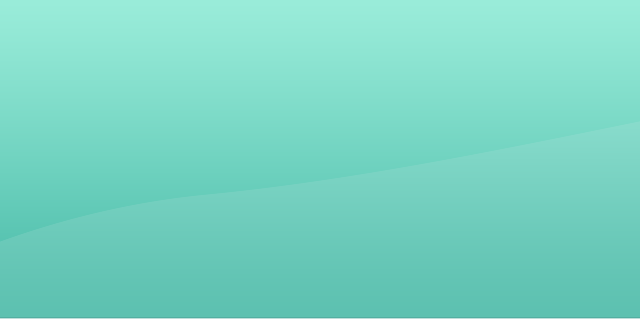
Write a Shadertoy shader that draws this background.

```glsl
// A calm mint backdrop: a vertical gradient with a paler hill rising to the right.
// The hill's crest is two joined polynomials, and its fill has its own gradient.
// A thin white border with a dark rim runs along the bottom edge.

// Height of the crest at x, both measured from 0 to 1.
float crestHeight(float x) {
    float d = x - 0.333;
    float leftArc = 0.245 + x * (0.72 - 0.82 * x);
    float rightArc = 0.394 + d * (0.2 + d * (0.32 - 0.165 * d));
    return d < 0.0 ? leftArc : rightArc;
}

// Smooth coverage of the region below a given height.
float below(float height, float y) {
    float halfPixel = 0.5 / iResolution.y;
    return smoothstep(-halfPixel, halfPixel, height - y);
}

void mainImage(out vec4 fragColor, in vec2 fragCoord) {
    vec2 uv = fragCoord / iResolution.xy;

    // Sky, bright at the top
    float depth = pow((1.0 - uv.y) / 0.755, 1.12);
    vec3 color = mix(vec3(0.602, 0.926, 0.852), vec3(0.345, 0.768, 0.695), min(depth, 1.0));

    // Hill, palest where it climbs highest
    float lift = pow(uv.y / 0.62, 1.25);
    vec3 hill = mix(vec3(0.362, 0.755, 0.69), vec3(0.536, 0.862, 0.80), min(lift, 1.0));
    color = mix(color, hill, below(crestHeight(uv.x), uv.y));

    // Bottom border: a dark rim over a white strip
    color = mix(color, vec3(0.29, 0.64, 0.59), below(0.008, uv.y));
    color = mix(color, vec3(1.0), below(0.005, uv.y));

    fragColor = vec4(color, 1.0);
}
```
